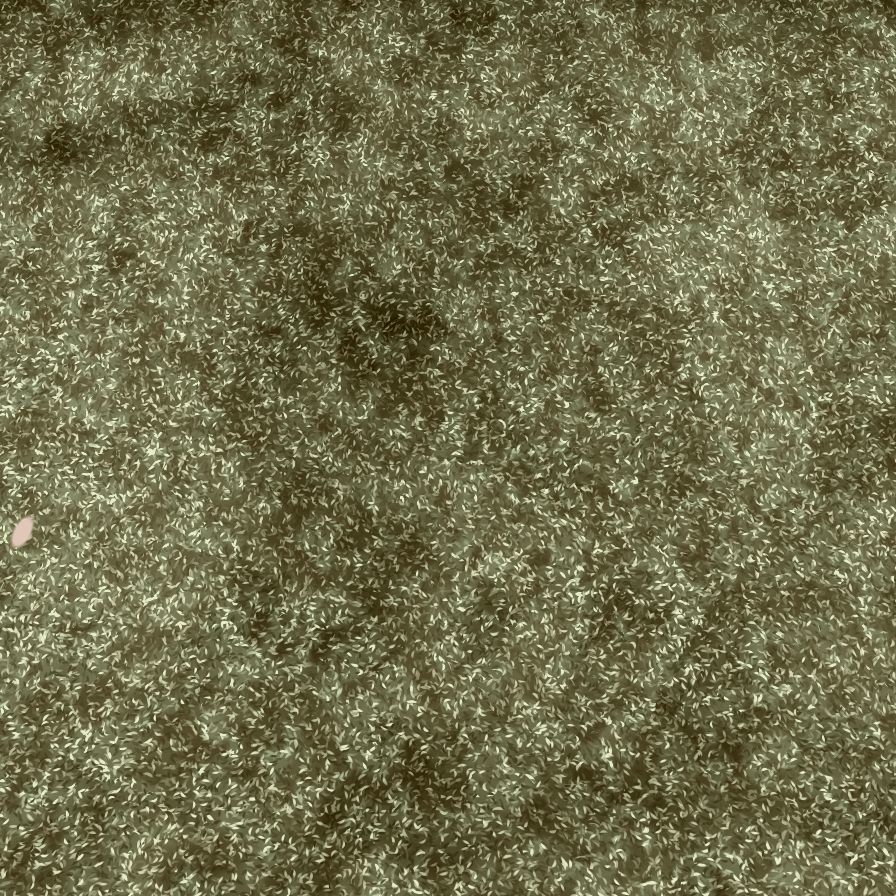
Write a WebGL 1 fragment shader that draws this texture.

```glsl
precision highp float;
uniform vec2 u_resolution;

vec2 hash2(vec2 p) {
  return fract(sin(vec2(dot(p, vec2(127.1, 311.7)), dot(p, vec2(269.5, 183.3)))) * 43758.5);
}

mat2 rotation(float a) {
  return mat2(cos(a), sin(a), -sin(a), cos(a));
}

// Smooth cellular noise: random cell tones blended by distance
float cellNoise(vec2 p) {
  vec2 cell = floor(p);
  float sum = 0.0, total = 0.0;
  for (int y = -1; y <= 1; y++) {
    for (int x = -1; x <= 1; x++) {
      vec2 id = cell + vec2(x, y);
      vec2 d = id + hash2(id) - p;
      float weight = exp(-6.0 * dot(d, d));
      sum += weight * hash2(id + 51.7).x;
      total += weight;
    }
  }
  return sum / total;
}

// Soft elliptical patch, turned by an angle
float patchAt(vec2 uv, vec2 centre, vec2 radius, float angle) {
  vec2 d = rotation(-angle) * (uv - centre) / radius;
  return exp(-dot(d, d));
}

// Broad light and shade where the pile leans
float pileShade(vec2 uv) {
  float shade = 0.025;
  shade -= 0.11 * patchAt(uv, vec2(0.47, 0.69), vec2(0.17, 0.14), 0.4);
  shade -= 0.10 * patchAt(uv, vec2(0.37, 0.40), vec2(0.11, 0.24), 0.1);
  shade -= 0.15 * patchAt(uv, vec2(0.12, 0.85), vec2(0.22, 0.04), 0.25);
  shade -= 0.07 * patchAt(uv, vec2(0.65, 0.10), vec2(0.28, 0.10), 0.3);
  shade += 0.05 * patchAt(uv, vec2(0.08, 0.50), vec2(0.18, 0.30), 0.0);
  shade += 0.05 * patchAt(uv, vec2(0.86, 0.72), vec2(0.22, 0.16), 0.0);
  return shade - 0.13 * smoothstep(0.91, 1.03, uv.y);
}

// Lays one layer of short curled fibres over the tone beneath
float layFibres(vec2 p, float below, float tone, float contrast, float lean) {
  vec2 cell = floor(p);
  for (int y = -1; y <= 1; y++) {
    for (int x = -1; x <= 1; x++) {
      vec2 id = cell + vec2(x, y);
      vec2 look = hash2(id + 23.4);
      vec2 d = rotation(lean + 4.0 * look.x) * (p - id - hash2(id));
      d.y += (look.y - 0.5) * 1.6 * d.x * d.x;
      float cover = 1.0 - smoothstep(0.35, 1.0, length(d / vec2(0.62, 0.22)));
      float lightness = hash2(id + 71.9).x;
      float fibre = tone + contrast * mix(-0.22, 0.40, lightness * lightness);
      below = mix(below, fibre, cover);
    }
  }
  return below;
}

void main() {
  vec2 uv = gl_FragCoord.xy / u_resolution;
  // Pile recedes slightly towards the top
  vec2 p = vec2((uv.x - 0.5) * (1.0 + 0.45 * uv.y), uv.y + 0.22 * uv.y * uv.y);

  // Clumps and tufts, with ragged borders
  vec2 ragged = p + 0.006 * sin(p.yx * 95.0 + 2.0 * sin(p * 61.0));
  float clump = cellNoise(ragged * 15.0) - 0.5;
  float tuft = cellNoise(ragged * 40.0 + 9.0) - 0.5;
  float shade = pileShade(uv);
  float tone = 0.495 + shade + 0.13 * clump + 0.22 * tuft;
  float contrast = mix(1.15, 0.95, uv.y) * (1.0 + 1.5 * shade + 0.5 * tuft);

  // Fibres over the dark gaps
  float pile = tone - 0.15;
  for (int i = 0; i < 4; i++) {
    float layer = float(i);
    vec2 q = rotation(0.7 * layer) * p * (78.0 + 9.0 * layer) + 17.3 * layer;
    pile = layFibres(q, pile, tone, contrast, 3.0 * clump - 0.7 * layer);
  }
  pile = clamp(pile, 0.08, 0.92);

  // Olive ramp: brown in shade, paler and greener in light
  vec3 color = pile + mix(vec3(0.022, 0.0, -0.13), vec3(-0.008, 0.006, -0.14), smoothstep(0.2, 0.75, pile));
  color.r -= 0.03 * tuft;

  // Small pale scrap caught in the pile
  float scrap = patchAt(uv, vec2(0.025, 0.406), vec2(0.010, 0.020), -0.5);
  color = mix(color, vec3(0.88, 0.78, 0.72), smoothstep(0.25, 0.6, scrap));
  gl_FragColor = vec4(clamp(color, 0.0, 1.0), 1.0);
}
```
